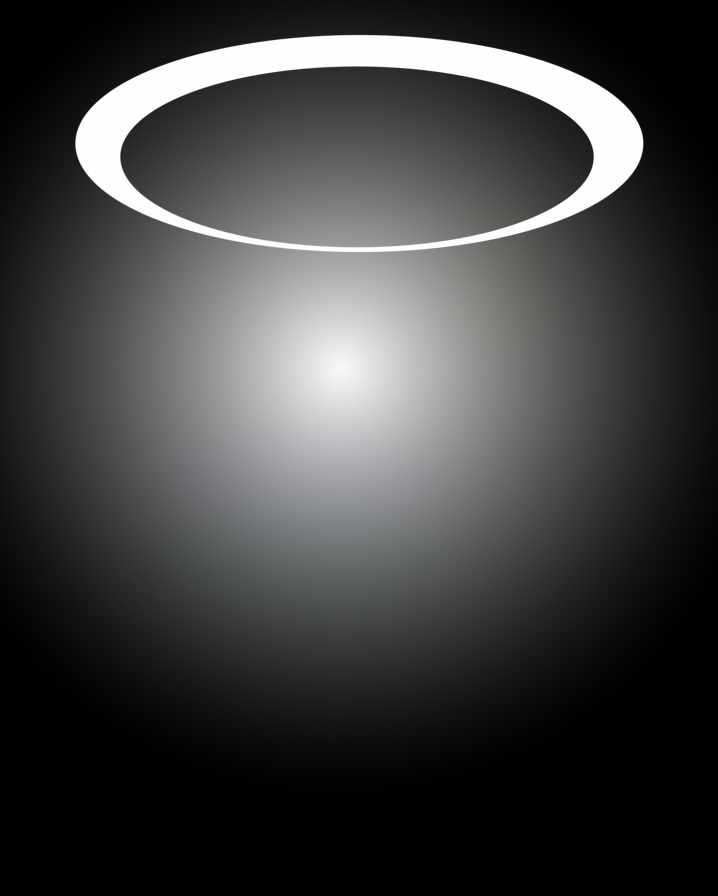
Give the GLSL for this background, as a WebGL 2 fragment shader.

```glsl
#version 300 es
precision highp float;
// Draws a bright tilted ring of light above a soft round glow on black.

uniform vec2 u_resolution;
out vec4 fragColor;

// Lengths are fractions of the canvas height; the canvas is ASPECT wide.
const float ASPECT = 0.8;

const vec2 OUTER_CENTER = vec2(0.4004, 0.8398);
const vec2 OUTER_RADII = vec2(0.3164, 0.1211);
const vec2 INNER_CENTER = vec2(0.3978, 0.8249);
const vec2 INNER_RADII = vec2(0.2637, 0.1009);
const vec3 RING_COLOR = vec3(0.995);

const vec2 GLOW_CENTER = vec2(0.380, 0.5885);
const float GLOW_RADIUS = 0.482;
const float GLOW_FALLOFF = 1.45;
const float GLOW_PEAK = 0.985;
const float CORE_SOFTNESS = 0.006;

const vec3 COOL_TINT = vec3(-0.008, -0.002, 0.014);
const vec3 GREEN_TINT = vec3(-0.008, 0.005, -0.001);
const vec3 WARM_TINT = vec3(0.010, 0.002, -0.008);
const vec2 COOL_CENTER = vec2(0.37, 0.46);
const vec2 GREEN_CENTER = vec2(0.37, 0.33);
const vec2 WARM_CENTER = vec2(0.56, 0.68);
const float DITHER = 0.004;

// Approximate signed distance to an ellipse, accurate near its edge.
float ellipseDistance(vec2 p, vec2 radii) {
    vec2 q = p / radii;
    float k = length(q);
    return k * (k - 1.0) / max(length(q / radii), 0.0001);
}

// Antialiased coverage of the inside of a signed distance.
float coverage(float d, float pixel) {
    return 1.0 - smoothstep(-0.8 * pixel, 0.8 * pixel, d);
}

// Round falloff with a gently blunted tip.
float glow(vec2 p) {
    vec2 d = p - GLOW_CENTER;
    float r = sqrt(dot(d, d) + CORE_SOFTNESS * CORE_SOFTNESS);
    return GLOW_PEAK * pow(max(1.0 - r / GLOW_RADIUS, 0.0), GLOW_FALLOFF);
}

// Broad patch of weight for colour casts.
float patchWeight(vec2 p, vec2 center, vec2 size) {
    vec2 d = (p - center) / size;
    return exp(-dot(d, d));
}

float hash(vec2 p) {
    vec3 q = fract(vec3(p.xyx) * 0.1031);
    q += dot(q, q.yzx + 33.33);
    return fract((q.x + q.y) * q.z);
}

void main() {
    vec2 uv = gl_FragCoord.xy / u_resolution;
    vec2 p = uv * vec2(ASPECT, 1.0);
    float pixel = 1.0 / u_resolution.y;

    // Glow with faint cool, green and warm casts
    float light = glow(p);
    vec3 tint = COOL_TINT * patchWeight(p, COOL_CENTER, vec2(0.25, 0.09))
              + GREEN_TINT * patchWeight(p, GREEN_CENTER, vec2(0.35, 0.10))
              + WARM_TINT * patchWeight(p, WARM_CENTER, vec2(0.15, 0.25));
    vec3 color = vec3(light) + tint * smoothstep(0.02, 0.3, light);
    color += (hash(gl_FragCoord.xy) - 0.5) * DITHER;

    // Ring: outer ellipse with an offset inner ellipse cut away
    float outer = coverage(ellipseDistance(p - OUTER_CENTER, OUTER_RADII), pixel);
    float inner = coverage(ellipseDistance(p - INNER_CENTER, INNER_RADII), pixel);
    color = mix(color, RING_COLOR, outer * (1.0 - inner));

    fragColor = vec4(clamp(color, 0.0, 1.0), 1.0);
}
```
